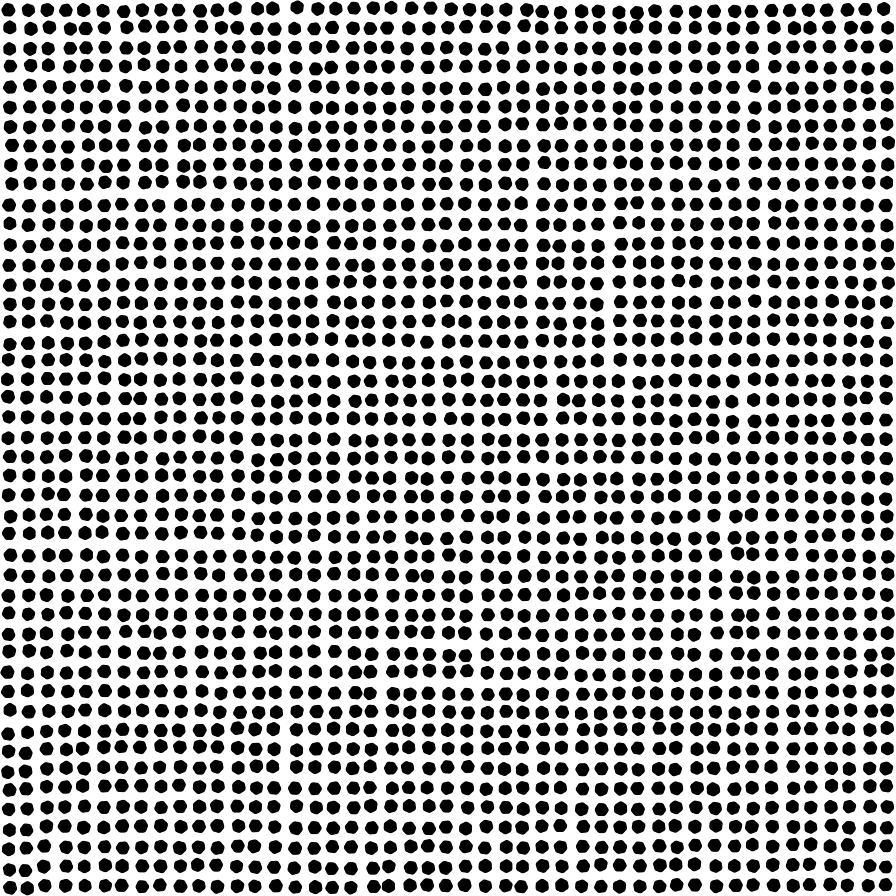
Reproduce this pattern procedurally as a WebGL 2 fragment shader.

```glsl
#version 300 es
precision highp float;
// A hand-set field of black dots on white, 47 across and 46 down.
// Each dot leaves its cell centre by a drift shared along its row and column,
// a shift shared by its patch (which opens white seams) and a small jitter.

uniform vec2 u_resolution;
out vec4 fragColor;

const vec2 GRID = vec2(47.0, 46.0);
const float DOT_RADIUS = 0.00745;
const vec3 PAPER = vec3(1.0);
const vec3 INK = vec3(0.0);

float hash(vec2 p) {
    return fract(sin(dot(p, vec2(127.1, 311.7))) * 43758.5453);
}

vec2 signedHash2(vec2 p) {
    return 2.0 * vec2(hash(p), hash(p + 57.3)) - 1.0;
}

// Smooth noise from -1 to 1 along one line; each lane has its own curve.
float laneNoise(float along, float lane) {
    float knot = floor(along);
    float t = smoothstep(0.0, 1.0, along - knot);
    return 2.0 * mix(hash(vec2(knot, lane)), hash(vec2(knot + 1.0, lane)), t) - 1.0;
}

// Columns wander sideways and rows wander up and down, slowly along their length.
vec2 laneDrift(vec2 cell, float amount) {
    return amount * vec2(laneNoise(cell.y * 0.16, cell.x + 13.0),
                         laneNoise(cell.x * 0.13, cell.y + 91.0));
}

// Irregular patches of cells move together, parting at their borders.
vec2 patchShift(vec2 cell, vec2 size, float amount) {
    float stagger = size.x * hash(vec2(floor(cell.y / size.y), 5.0));
    vec2 block = floor((cell + vec2(stagger, 0.0)) / size);
    return amount * signedHash2(block + 23.0);
}

vec2 dotCentre(vec2 cell) {
    vec2 offset = laneDrift(cell, 0.085)
                + patchShift(cell, vec2(13.0, 9.0), 0.10)
                + 0.055 * signedHash2(cell + 7.0);
    return (cell + 0.5 + offset) / GRID;
}

// Distance to a slightly faceted, uneven dot.
float dotDistance(vec2 p, float radius, float seed) {
    float angle = atan(p.y, p.x + 1e-7);
    float facets = 0.035 * cos(6.0 * angle + 6.2832 * seed)
                 + 0.025 * cos(3.0 * angle + 17.0 * seed);
    float size = 1.0 + 0.05 * (fract(seed * 9.7) - 0.5);
    return length(p) - radius * (size + facets);
}

// Nearest dot among the surrounding cells; none lie outside the grid.
float dotField(vec2 uv) {
    vec2 home = floor(uv * GRID);
    float nearest = 1.0;
    for (int y = -1; y <= 1; y++) {
        for (int x = -1; x <= 1; x++) {
            vec2 cell = home + vec2(x, y);
            if (any(lessThan(cell, vec2(0.0))) || any(greaterThanEqual(cell, GRID))) continue;
            float d = dotDistance(uv - dotCentre(cell), DOT_RADIUS, hash(cell + 3.0));
            nearest = min(nearest, d);
        }
    }
    return nearest;
}

void main() {
    vec2 uv = gl_FragCoord.xy / u_resolution;
    float edge = 0.6 / min(u_resolution.x, u_resolution.y);
    float ink = 1.0 - smoothstep(-edge, edge, dotField(uv));
    fragColor = vec4(mix(PAPER, INK, ink), 1.0);
}
```
